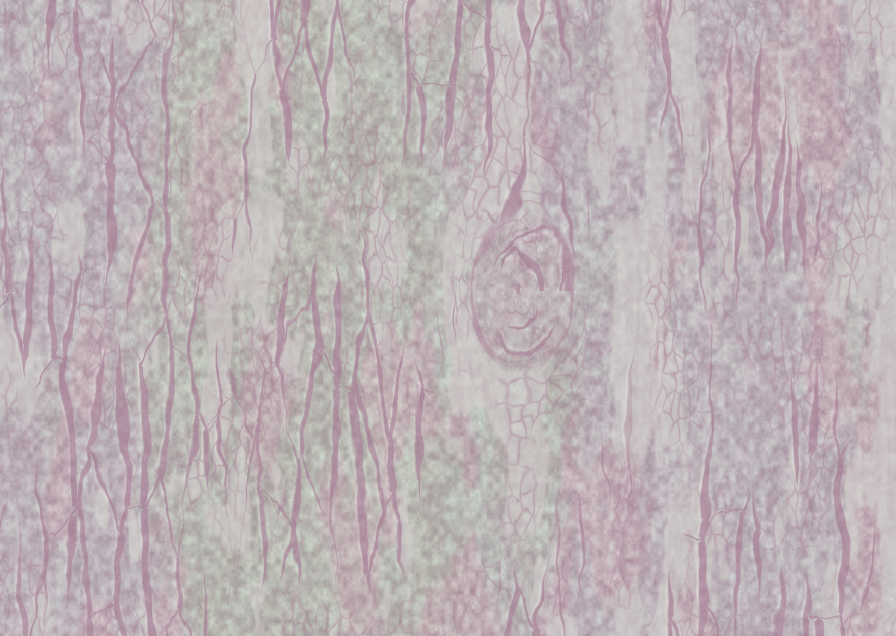
This texture is drawn by a Shadertoy shader. Its source:

```glsl
const vec2 KNOT = vec2(0.82, 0.542);
const vec2 KNOT_SIZE = vec2(0.08, 0.12);
const vec2 PLATE_SCALE = vec2(22.0, 4.2);
const vec2 FLAKE_SCALE = vec2(58.0, 27.0);
const float CRACK_WIDTH = 0.0062;
const float FLAKE_WIDTH = 0.0018;
const float STRIP_X = 0.992;
const float STRIP_HALF = 0.026;
const vec3 SAGE = vec3(0.720, 0.715, 0.690);
const vec3 MAUVE = vec3(0.737, 0.690, 0.722);
const vec3 MINT = vec3(0.735, 0.770, 0.748);
const vec3 PINK = vec3(0.770, 0.675, 0.708);
const vec3 PALE = vec3(0.800, 0.782, 0.778);
const vec3 CRACK = vec3(0.675, 0.535, 0.615);
const vec3 SPECK = vec3(0.17, 0.25, 0.20);

float hash(vec2 p) {
    vec3 q = fract(p.xyx * 0.1031);
    q += dot(q, q.yzx + 33.33);
    return fract((q.x + q.y) * q.z);
}

vec2 hash2(vec2 p) {
    return vec2(hash(p), hash(p + 71.7));
}

float noise(vec2 p) {
    vec2 i = floor(p), f = fract(p);
    f = f * f * (3.0 - 2.0 * f);
    return mix(mix(hash(i), hash(i + vec2(1, 0)), f.x),
               mix(hash(i + vec2(0, 1)), hash(i + vec2(1, 1)), f.x), f.y);
}

float fbm(vec2 p) {
    float sum = 0.0, amp = 0.533;
    for (int k = 0; k < 4; k++) {
        sum += amp * noise(p);
        p = p * 2.07 + 13.1;
        amp *= 0.5;
    }
    return sum;
}

// Stretched cells: x = distance to border, y = side of border, z = cell value
vec3 plates(vec2 g, vec2 scale) {
    vec2 s = g * scale, cell = floor(s), f = fract(s);
    vec2 nearCell = vec2(0), nearVec = vec2(0);
    float best = 9.0;
    for (int y = -1; y <= 1; y++)
    for (int x = -1; x <= 1; x++) {
        vec2 o = vec2(x, y);
        vec2 v = o + hash2(cell + o) - f;
        if (dot(v, v) < best) { best = dot(v, v); nearVec = v; nearCell = o; }
    }
    float edge = 9.0, side = 0.0;
    for (int y = -2; y <= 2; y++)
    for (int x = -2; x <= 2; x++) {
        vec2 o = nearCell + vec2(x, y);
        vec2 v = o + hash2(cell + o) - f, gap = v - nearVec;
        if (dot(gap, gap) < 1e-5) continue;
        vec2 n = normalize(gap);
        float d = dot(0.5 * (v + nearVec), n) / length(n * scale);
        if (d < edge) { edge = d; side = n.x; }
    }
    return vec3(edge, side, hash(cell + nearCell + 5.0));
}

// x = crack, y = lit rim, z = plate value
vec3 bark(vec2 g, float aa) {
    g.x += 0.030 * (fbm(g * vec2(9.0, 6.0)) - 0.5) + 0.008 * (noise(g * vec2(70.0, 34.0)) - 0.5);
    g.y += 0.050 * (fbm(g * vec2(28.0, 14.0) + 7.0) - 0.5);
    vec3 big = plates(g, PLATE_SCALE), small = plates(g + 3.0, FLAKE_SCALE);
    float upright = abs(big.y);
    float width = CRACK_WIDTH * smoothstep(0.30, 0.85, noise(g * vec2(14.0, 6.0) + 20.0))
                * mix(0.2, 1.0, upright * upright);
    float crack = (1.0 - smoothstep(width - aa, width + aa, big.x)) * smoothstep(0.0, 0.0012, width);
    float flakeMask = smoothstep(0.42, 0.68, fbm(g * vec2(20.0, 11.0) + 50.0));
    float flake = (1.0 - smoothstep(0.0, FLAKE_WIDTH + aa, small.x)) * flakeMask;
    float rim = smoothstep(width, width + 0.002, big.x) * (1.0 - smoothstep(width + 0.002, width + 0.007, big.x));
    rim *= smoothstep(0.0, 0.4, big.y) * smoothstep(0.0, 0.003, width);
    return vec3(max(crack, 0.6 * flake), rim, 0.6 * big.z + 0.4 * small.z);
}

void mainImage(out vec4 fragColor, in vec2 fragCoord) {
    vec2 p = fragCoord / iResolution.y;
    float aa = 0.6 / iResolution.y + 0.0005;

    // Grain parts around the knot and forms rings inside it
    vec2 d = p - KNOT, q = d / KNOT_SIZE;
    float r = length(q) + 0.22 * (fbm(p * 14.0) - 0.5);
    vec2 flow = vec2(d.x * (1.0 - 0.72 / max(dot(q, q), 0.8)) + 4.0, p.y);
    vec2 rings = vec2(r * KNOT_SIZE.x * 1.3 + 8.0, atan(q.y, -q.x) * 0.09 + 2.0);
    float outside = smoothstep(0.90, 1.15, r);
    vec3 wood = mix(bark(rings, aa), bark(flow, aa), outside);
    float lip = 0.055 * smoothstep(0.25, 0.75, noise(p * vec2(18.0, 13.0)));
    float ring = 1.0 - smoothstep(lip, lip + 0.05, abs(r - 1.0));
    ring *= smoothstep(0.1, 0.8, abs(q.x));

    // Broad colour zones
    float zone = fbm(p * vec2(6.0, 2.5) + 30.0) - 0.5;
    float sage = smoothstep(0.25, 0.85, exp(-pow((p.x - 0.48) / 0.30, 2.0)) + 1.5 * zone);
    vec3 color = mix(MAUVE, SAGE, sage);
    float mint = exp(-pow((p.x - 0.76) / 0.14, 2.0) - pow((p.y - 0.45) / 0.34, 2.0));
    float dapple = fbm(p * vec2(38.0, 24.0) + 60.0);
    color = mix(color, MINT, 0.75 * smoothstep(0.40, 0.62, dapple) * (0.3 + 0.7 * mint));

    // Bare patches and long pale strips
    float pink = smoothstep(0.54, 0.66, fbm(flow * vec2(15.0, 5.0) + 40.0));
    float pale = smoothstep(0.59, 0.65, fbm(flow * vec2(17.0, 5.0) + 90.0));
    float ragged = 0.022 * (fbm(p * vec2(30.0, 22.0)) - 0.5);
    float strip = 1.0 - smoothstep(STRIP_HALF - 0.004, STRIP_HALF + 0.004, abs(p.x - STRIP_X + ragged));
    strip *= smoothstep(0.25, 0.31, p.y + ragged) * smoothstep(0.30, 0.42, noise(vec2(3.0, p.y * 7.0)) + 4.0 * ragged);
    strip = max(strip, smoothstep(1.375, 1.385, p.x + 2.0 * ragged));
    float bare = max(pale * outside, strip);
    color = mix(color, PINK, 0.65 * max(pink, 0.6 * (1.0 - outside)));
    color = mix(color, PALE, 0.8 * bare);

    // Fibres, grains and relief
    float fibre = noise(flow * vec2(170.0, 14.0)) - 0.5;
    float grain = fbm(p * vec2(105.0, 85.0)) - 0.5;
    color += SPECK * (grain * mix(1.15, 0.45, bare) + 0.12 * fibre + 0.16 * (wood.z - 0.5));
    color += 0.045 * wood.y;
    float depth = max(wood.x * mix(1.0, 0.5, strip), 0.75 * ring);
    color = mix(color, CRACK + 0.4 * SPECK * grain, 0.8 * depth);
    fragColor = vec4(clamp(color, 0.0, 1.0), 1.0);
}
```
